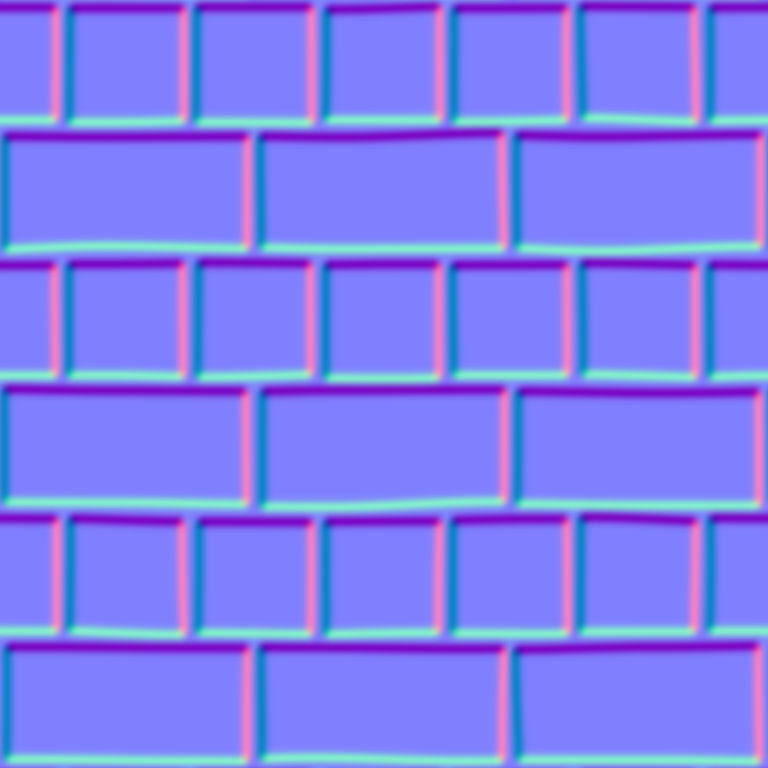
Reproduce this texture map procedurally as a Shadertoy shader.

```glsl
// Tangent-space normal map of a brick wall: rows of long bricks alternate with rows of short ones.

const float ROWS = 6.0;
const float LONG_COLUMNS = 3.0;
const float SHORT_COLUMNS = 6.0;
const float COLUMN_SHIFT = 0.0020;  // moves all joints slightly to the left
const vec2 BEVEL_INSET = vec2(0.0092, 0.0098); // from joint centre to bevel centre
const float BEVEL_WIDTH = 0.0078;   // falloff of the soft bevel
const float CORNER_SOFTNESS = 0.0090;
const vec2 WOBBLE = vec2(0.0026, 0.0036);
const float WOBBLE_FREQUENCY = 5.0;

const vec3 FLAT_COLOR = vec3(0.50, 0.50, 1.00);
const vec3 TOP_COLOR = vec3(0.48, 0.03, 0.77);
const vec3 BOTTOM_COLOR = vec3(0.51, 0.93, 0.81);
const vec3 LEFT_COLOR = vec3(0.06, 0.51, 0.79);
const vec3 RIGHT_COLOR = vec3(0.94, 0.50, 0.79);

vec2 hash22(vec2 p) {
    vec3 q = fract(p.xyx * vec3(0.1031, 0.1030, 0.0973));
    q += dot(q, q.yzx + 33.33);
    return fract((q.xx + q.yz) * q.zy);
}

// Two independent channels of smooth value noise in -1..1.
vec2 noise22(vec2 p) {
    vec2 cell = floor(p);
    vec2 f = fract(p);
    f = f * f * (3.0 - 2.0 * f);
    vec2 low = mix(hash22(cell), hash22(cell + vec2(1.0, 0.0)), f.x);
    vec2 high = mix(hash22(cell + vec2(0.0, 1.0)), hash22(cell + 1.0), f.x);
    return 2.0 * mix(low, high, f.y) - 1.0;
}

// Colour offset that one brick's bevel adds; local is measured from its centre.
vec3 brickBevel(vec2 local, vec2 brickSize, vec2 brickId, float bevelWidth) {
    // Uneven edges, different on every brick.
    vec2 seed = 64.0 * hash22(brickId + 7.0);
    vec2 p = local + WOBBLE * noise22(local * WOBBLE_FREQUENCY + seed);

    // Slope across each edge, limited to the length of that edge.
    vec2 edge = abs(p) - (0.5 * brickSize - BEVEL_INSET);
    vec2 slope = exp(-edge * edge / (bevelWidth * bevelWidth));
    vec2 span = 1.0 - smoothstep(-CORNER_SOFTNESS, CORNER_SOFTNESS, edge);

    vec3 sideColor = p.x < 0.0 ? LEFT_COLOR : RIGHT_COLOR;
    vec3 capColor = p.y < 0.0 ? BOTTOM_COLOR : TOP_COLOR;
    return (sideColor - FLAT_COLOR) * slope.x * span.y
         + (capColor - FLAT_COLOR) * slope.y * span.x;
}

void mainImage(out vec4 fragColor, in vec2 fragCoord) {
    vec2 uv = fragCoord / iResolution.xy;
    float bevelWidth = max(BEVEL_WIDTH, 1.0 / min(iResolution.x, iResolution.y));
    vec3 color = FLAT_COLOR;

    // Add up the neighbouring bricks, so that bevels merge smoothly in the joints.
    for (int j = -1; j <= 1; j++) {
        // Short rows are offset by half a brick.
        float row = floor(uv.y * ROWS) + float(j);
        float isShort = mod(row, 2.0);
        float columns = mix(LONG_COLUMNS, SHORT_COLUMNS, isShort);
        vec2 brickSize = 1.0 / vec2(columns, ROWS);
        vec2 grid = vec2((uv.x + COLUMN_SHIFT) * columns + 0.5 * isShort, uv.y * ROWS);

        for (int i = -1; i <= 1; i++) {
            vec2 cell = vec2(floor(grid.x) + float(i), row);
            vec2 local = (grid - cell - 0.5) * brickSize;
            vec2 brickId = mod(cell, vec2(columns, ROWS));
            color += brickBevel(local, brickSize, brickId, bevelWidth);
        }
    }

    fragColor = vec4(clamp(color, 0.0, 1.0), 1.0);
}
```
